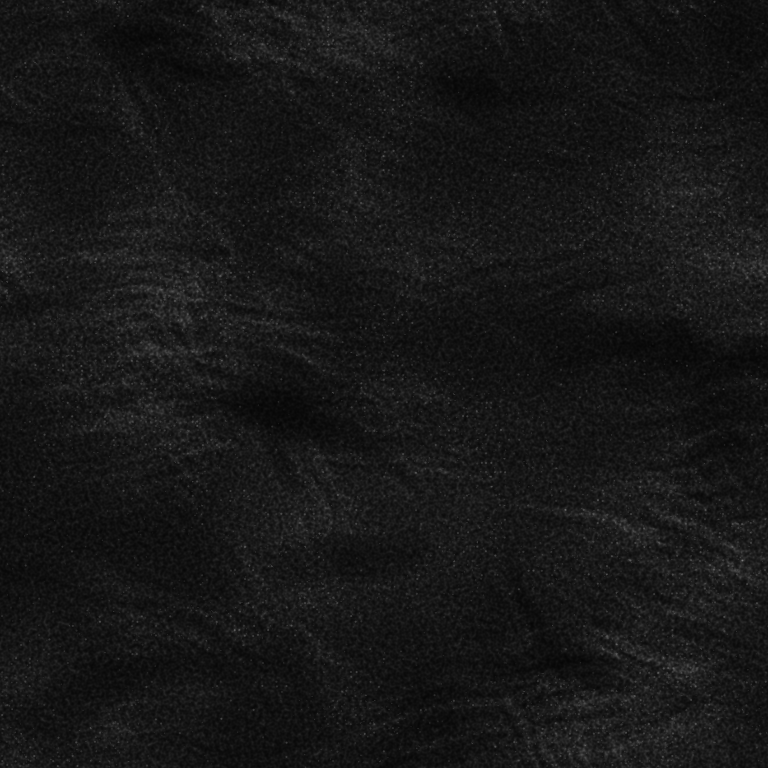
Give the GLSL for this texture, as a three.js fragment shader.

```glsl
// Worn blackboard: wiped chalk smudges, bristled strokes, fine grain and dust specks.
varying vec2 vUv;

const float BOARD_TONE = 0.079;
const float SPECK_TONE = 0.17;
const int STROKE_LAYERS = 6;

float hash(vec2 p) {
  vec3 q = fract(vec3(p.xyx) * 0.1031);
  q += dot(q, q.yzx + 33.33);
  return fract((q.x + q.y) * q.z);
}

vec2 rotate(vec2 p, float angle) {
  float c = cos(angle), s = sin(angle);
  return vec2(c * p.x + s * p.y, c * p.y - s * p.x);
}

// Slope of one lattice corner, projected on the offset from it.
float corner(vec2 cell, vec2 offset) {
  float angle = 6.2832 * hash(cell);
  return dot(vec2(cos(angle), sin(angle)), offset);
}

float gradientNoise(vec2 p) {
  vec2 cell = floor(p);
  vec2 f = p - cell;
  vec2 u = f * f * f * (f * (f * 6.0 - 15.0) + 10.0);
  vec2 e = vec2(1.0, 0.0);
  float low = mix(corner(cell, f), corner(cell + e.xy, f - e.xy), u.x);
  float high = mix(corner(cell + e.yx, f - e.yx), corner(cell + e.xx, f - e.xx), u.x);
  return mix(low, high, u.y);
}

float fbm(vec2 p) {
  float sum = 0.0, amplitude = 0.5;
  for (int i = 0; i < 5; i++) {
    sum += amplitude * gradientNoise(p);
    p = rotate(p, 0.6) * 2.0 + 17.3;
    amplitude *= 0.5;
  }
  return sum;
}

// Bristle lines along one direction, gently bent and kept to soft patches.
float strokes(vec2 p, float angle, float seed) {
  vec2 q = rotate(p, angle) + 0.04 * gradientNoise(p * 4.0 + seed);
  q.y += 0.025 * gradientNoise(p * 9.0 + seed);
  float patchNoise = gradientNoise(q * vec2(3.0, 5.5) + seed)
                   + 0.4 * gradientNoise(q * vec2(9.0, 24.0) + seed);
  float mask = smoothstep(0.0, 0.5, patchNoise);
  float bristles = gradientNoise(q * vec2(6.0, 60.0) + seed)
                 + 0.6 * gradientNoise(q * vec2(14.0, 130.0) - seed);
  return mask * (bristles + 0.13);
}

// Small round dust specks, one at most per grid cell.
float specks(vec2 p, float cells, float density) {
  vec2 g = p * cells;
  vec2 cell = floor(g);
  vec2 centre = 0.35 + 0.3 * vec2(hash(cell + 11.0), hash(cell + 47.0));
  float present = step(1.0 - density, hash(cell + 83.0));
  float brightness = 0.25 + 0.75 * hash(cell + 131.0);
  float dist = length(g - cell - centre);
  return present * brightness * (1.0 - smoothstep(0.08, 0.35, dist));
}

float grain(vec2 p) {
  return gradientNoise(rotate(p, 0.5) * 270.0)
       + gradientNoise(rotate(p, 1.1) * 160.0 + 90.0);
}

void main() {
  vec2 p = vUv + 3.0;

  // Broad wiped smudges and soft dark smears
  float chalk = 1.25 * fbm(p * 3.2);
  float smear = gradientNoise(rotate(p, -0.08) * vec2(3.0, 9.0) + 0.4 * fbm(p * 12.0));
  chalk -= 0.6 * smoothstep(0.15, 0.55, smear);

  // Strokes fan from nearly level to steeply falling
  for (int i = 0; i < STROKE_LAYERS; i++) {
    float layer = float(i);
    float angle = 0.2 - 0.26 * layer;
    chalk += 0.55 * strokes(p, angle, 19.7 * layer + 5.0);
  }

  // Grain scales with the tone; dust gathers where chalk is dense
  float tone = BOARD_TONE * exp(chalk + 0.75 * grain(p));
  float dustPatch = smoothstep(-0.1, 0.4, chalk + 0.5 * gradientNoise(p * 7.0 + 40.0));
  float density = 0.02 + 0.2 * dustPatch;
  tone += SPECK_TONE * specks(p, 165.0, density);
  tone += 0.6 * SPECK_TONE * specks(rotate(p, 0.7), 230.0, density);

  gl_FragColor = vec4(vec3(tone), 1.0);
}
```
